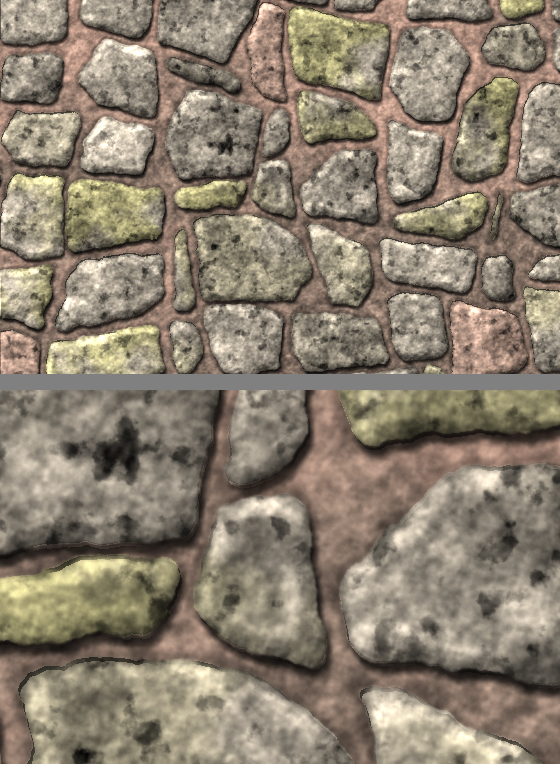
Top, the full canvas; bottom, a detail of the centre.
A Shadertoy shader for this texture:

```glsl
// Weathered rubble wall: rough grey stones set in brownish pink mortar, lit from above.
#define CELL vec2(0.205, 0.185)    // mean stone pitch, in canvas heights
#define JITTER 0.72                // variation of stone size
#define TILT 0.5                   // slant of the joints
#define JOINT 0.011                // half width of the mortar
#define ROUNDING 0.026             // softness of stone corners
#define RELIEF 0.42                // strength of the directional light
#define LIGHT_DIR vec2(-0.42, 0.91)
#define STONE_TINT vec3(1.06, 1.0, 0.905)
#define OLIVE_TINT vec3(1.06, 1.02, 0.73)
#define ROSE_TINT vec3(1.2, 0.97, 0.86)
#define MORTAR_TINT vec3(1.15, 0.98, 0.87)

float hash(vec2 p) {
    vec3 q = fract(p.xyx * 0.1031);
    q += dot(q, q.yzx + 33.33);
    return fract((q.x + q.y) * q.z);
}

float noise(vec2 p) {
    vec2 i = floor(p), f = fract(p);
    f = f * f * (3.0 - 2.0 * f);
    return mix(mix(hash(i), hash(i + vec2(1, 0)), f.x),
               mix(hash(i + vec2(0, 1)), hash(i + 1.0), f.x), f.y);
}

float fbm(vec2 p) {
    float sum = 0.0, amp = 0.52;
    for (int i = 0; i < 5; i++) {
        sum += amp * noise(p);
        p = mat2(1.6, 1.2, -1.2, 1.6) * p + 7.3;
        amp *= 0.5;
    }
    return sum;
}

float smoothMax(float a, float b, float k) {
    float h = max(k - abs(a - b), 0.0) / k;
    return max(a, b) + h * h * k * 0.25;
}

float jitter(vec2 v) { return (hash(v + 17.0) - 0.5) * JITTER; }

// Signed distance to the slanted joint line through a grid vertex.
float jointLine(vec2 q, vec2 v, vec2 axis) {
    float slope = (hash(v + 41.0) - 0.5) * TILT;
    return dot((q - v - axis * jitter(v)) * CELL, normalize(axis + axis.yx * slope));
}

// One stone: four slanted sides from an interlocking grid, two cut corners.
float stoneDistance(vec2 q, vec2 id) {
    float odd = mod(id.x + id.y, 2.0);
    vec2 left = id + vec2(0.0, odd), right = id + vec2(1.0, 1.0 - odd);
    vec2 bottom = id + vec2(1.0 - odd, 0.0), top = id + vec2(odd, 1.0);
    vec2 X = vec2(1, 0), Y = vec2(0, 1);
    float d = smoothMax(
        smoothMax(-jointLine(q, left, X), jointLine(q, right, X), ROUNDING),
        smoothMax(-jointLine(q, bottom, Y), jointLine(q, top, Y), ROUNDING), ROUNDING);
    vec2 low = vec2(left.x + jitter(left), bottom.y + jitter(bottom));
    vec2 high = vec2(right.x + jitter(right), top.y + jitter(top));
    vec2 halfSize = (high - low) * 0.5 * CELL;
    vec2 local = (q - (low + high) * 0.5) * CELL;
    for (float k = 0.0; k < 2.0; k++) {
        vec2 seed = id + 61.0 + k * 23.0;
        float lean = mix(0.5, 1.6, hash(seed));
        vec2 n = normalize(vec2(hash(seed + 5.0) < 0.5 ? -lean : lean, k * 2.0 - 1.0));
        float reach = dot(halfSize, abs(n)) * mix(0.68, 1.0, hash(seed + 9.0));
        d = smoothMax(d, dot(local, n) - reach, ROUNDING * 0.6);
    }
    return d;
}

// Nearest stone: x = distance, yz = stone id.
vec3 wall(vec2 p) {
    vec2 bend = vec2(noise(p * 4.5), noise(p * 4.5 + 31.0)) - 0.5;
    vec2 chips = vec2(fbm(p * 24.0), fbm(p * 24.0 + 53.0)) - 0.5;
    vec2 q = (p + bend * 0.05 + chips * 0.022) / CELL + 20.0;
    vec3 best = vec3(9.0, 0.0, 0.0);
    for (int y = -1; y <= 1; y++)
    for (int x = -1; x <= 1; x++) {
        vec2 id = floor(q) + vec2(x, y);
        float d = stoneDistance(q, id);
        if (d < best.x) best = vec3(d, id);
    }
    best.x += JOINT * (0.35 + 1.3 * noise(p * 5.0 + 3.0));
    return best;
}

float height(vec2 p, vec3 w) {
    float rise = 0.016 * smoothstep(0.006, -0.022, w.x);
    vec2 lean = vec2(hash(w.yz + 3.0), hash(w.yz + 8.0)) - 0.5;
    float onStone = step(w.x, 0.0);
    float rough = 0.026 * fbm(p * 15.0 + w.yz * 3.7 * onStone);
    return rise + rough + onStone * 0.2 * dot(lean, p - floor(p / 4.0) * 4.0 - 0.6) * 0.3;
}

void mainImage(out vec4 fragColor, in vec2 fragCoord) {
    vec2 p = fragCoord / iResolution.y;
    float soft = max(1.0 / iResolution.y, 0.0022);
    vec3 w = wall(p);
    float d = w.x;
    float stone = smoothstep(soft, -soft, d);

    // Slope towards the light
    float stepSize = 0.004;
    vec2 ahead = p + LIGHT_DIR * stepSize;
    float slope = (height(p, w) - height(ahead, vec3(wall(ahead).x, w.yz))) / stepSize;
    float shade = 1.0 + RELIEF * clamp(slope, -1.1, 0.8);

    // Stone face: mottling, grain, pale lichen and dark pits
    vec2 s = p + w.yz * 1.37;
    float mottle = fbm(s * 9.0) - 0.5;
    float grain = fbm(p * 62.0) - 0.5;
    float speckle = noise(p * 165.0) - 0.5;
    float lichen = smoothstep(0.5, 0.68, fbm(s * 21.0 + 4.0));
    float pits = smoothstep(0.41, 0.25, fbm(p * 44.0 + 11.0));
    float value = 0.57 + 0.13 * (hash(w.yz + 2.0) - 0.5) + 0.36 * mottle
                + 0.48 * grain + 0.15 * speckle + 0.13 * lichen - 0.24 * pits;
    float kind = hash(w.yz + 77.0);
    vec3 tint = mix(STONE_TINT, OLIVE_TINT,
        smoothstep(0.6, 0.95, kind) * smoothstep(0.3, 0.6, fbm(s * 7.0 + 9.0)));
    tint = mix(tint, ROSE_TINT, 0.8 * step(kind, 0.05));
    vec3 stoneColor = value * tint * mix(0.72, 1.0, smoothstep(0.0, -0.01, d));

    // Mortar: pinker and paler near the top, shadowed below each stone
    float pale = smoothstep(0.4, 0.7, fbm(p * 4.0 + 19.0) + 0.3 * (p.y - 0.5));
    float mortarValue = 0.46 + 0.14 * pale + 0.4 * grain + 0.1 * speckle;
    vec3 mortarColor = mortarValue * mix(MORTAR_TINT, ROSE_TINT, pale);
    float shadow = smoothstep(0.004, -0.006, wall(p + LIGHT_DIR * 0.013).x);
    mortarColor *= mix(1.0, 0.36, shadow) * mix(0.68, 1.0, smoothstep(0.0, 0.012, d));

    vec3 color = mix(mortarColor, stoneColor, stone) * shade;
    fragColor = vec4(clamp(color, 0.0, 1.0), 1.0);
}
```
